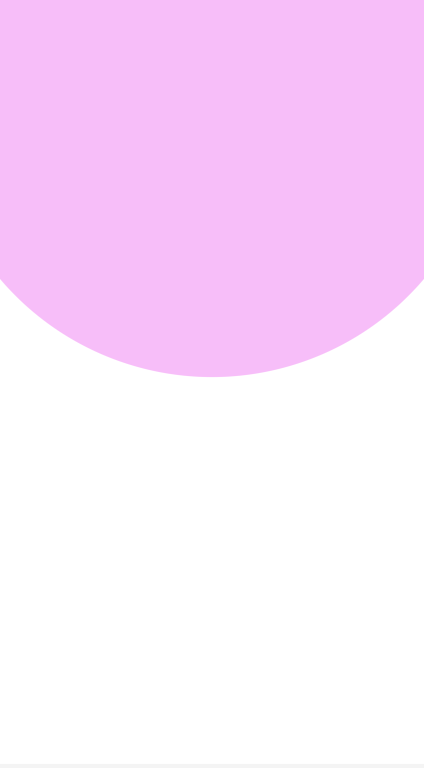
Give the GLSL for this background, as a WebGL 1 fragment shader.

```glsl
precision highp float;

uniform vec2 u_resolution;

void main() {
  // Height spans 0 to 1, x is centred
  vec2 p = vec2(gl_FragCoord.x - 0.5 * u_resolution.x, gl_FragCoord.y) / u_resolution.y;
  float pixel = 1.0 / u_resolution.y;

  vec3 white = vec3(1.0);
  vec3 pink = vec3(0.97, 0.745, 0.976);
  vec3 paleGrey = vec3(0.957);

  // Large disc cropped by the top and sides
  float disc = length(p - vec2(0.0, 0.871)) - 0.362;
  vec3 color = mix(pink, white, smoothstep(-0.7 * pixel, 0.7 * pixel, disc));

  // Thin strip along the bottom
  float strip = p.y - 0.0054;
  color = mix(paleGrey, color, smoothstep(-0.5 * pixel, 0.5 * pixel, strip));

  gl_FragColor = vec4(color, 1.0);
}
```
